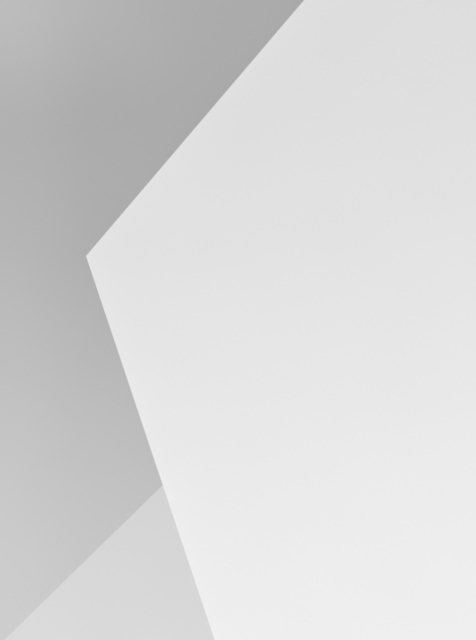
Write a WebGL 1 fragment shader that draws this background.

```glsl
precision highp float;
// Pale angular paper planes with soft grey shading and a faint grain.
uniform vec2 u_resolution;

// Signed distance to the line through a and b, positive on its right side.
float sideOf(vec2 p, vec2 a, vec2 b) {
  vec2 d = normalize(b - a);
  return dot(p - a, vec2(d.y, -d.x));
}

vec2 gradientAt(vec2 cell) {
  float angle = 6.2832 * fract(sin(dot(cell, vec2(127.1, 311.7))) * 4375.85);
  return vec2(cos(angle), sin(angle));
}

float gradientNoise(vec2 p) {
  vec2 i = floor(p), f = fract(p);
  vec2 w = f * f * f * (f * (f * 6.0 - 15.0) + 10.0);
  vec2 e = vec2(1.0, 0.0);
  return mix(
    mix(dot(gradientAt(i), f), dot(gradientAt(i + e), f - e), w.x),
    mix(dot(gradientAt(i + e.yx), f - e.yx), dot(gradientAt(i + 1.0), f - 1.0), w.x),
    w.y);
}

void main() {
  // Height spans 0..1, width spans 0..0.742 at any canvas size.
  vec2 uv = gl_FragCoord.xy / u_resolution;
  vec2 p = uv * vec2(0.742, 1.0);
  float pixel = 1.0 / u_resolution.y;

  // Plane boundaries
  vec2 corner = vec2(0.134, 0.600);
  float sheetEdge = min(sideOf(p, corner, vec2(0.474, 1.0)),
                        sideOf(p, vec2(0.3346, 0.0), corner));
  float floorEdge = sideOf(p, vec2(0.0065, 0.0), vec2(0.2526, 0.241));

  // Grey wall: darkest in the upper part, lighter at the left and bottom
  float wall = mix(0.785, 0.675, smoothstep(0.0, 0.85, uv.y));
  wall += 0.045 * smoothstep(0.80, 1.0, uv.y) * (1.0 - smoothstep(0.0, 0.5, uv.x));
  wall += 0.02 * (1.0 - smoothstep(0.0, 0.22, uv.x));
  wall -= 0.012 * exp(-max(-sheetEdge, 0.0) * 18.0);

  // Small lower plane
  float lowerPlane = 0.835 + 0.025 * (1.0 - uv.y * 4.0) - 0.02 * uv.x;

  // Broad white sheet, with a slight light rim along its fold
  float sheet = mix(0.935, 0.862, smoothstep(-0.15, 1.1, uv.y));
  sheet += 0.012 * (uv.x - 0.5);
  sheet += 0.012 * exp(-max(sheetEdge, 0.0) * 45.0);

  // Layering
  float shade = mix(wall, lowerPlane, smoothstep(-pixel, pixel, floorEdge));
  shade = mix(shade, sheet, smoothstep(-pixel, pixel, sheetEdge));
  shade += 0.004 * gradientNoise(p * 160.0) + 0.004 * gradientNoise(p * 9.0);
  gl_FragColor = vec4(vec3(shade), 1.0);
}
```
